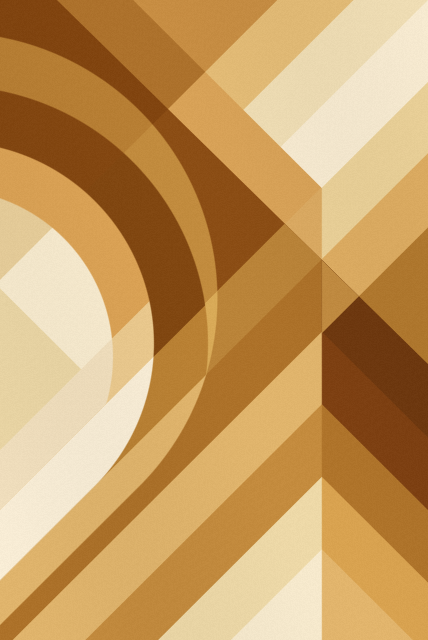
This background is drawn by a Shadertoy shader. Its source:

```glsl
// Overlapping amber and cream bands: diagonal stripes, a folded chevron and
// nested arches that run out into straight diagonals. Each part is a distance
// mask painted over the last, finished with soft shading and paper grain.

float soft; // half width of a smoothed edge

float past(float v) { return smoothstep(-soft, soft, v); }

float hash(vec2 p) { return fract(sin(dot(p, vec2(127.1, 311.7))) * 43758.5453); }

// Positive inside a disc that extends straight toward the lower left
float arch(vec2 p, vec2 center, float radius) {
    vec2 q = p - center;
    vec2 axes = vec2(q.x + q.y, q.x - q.y) * 0.7071;
    return radius - length(vec2(axes.x, max(axes.y, 0.0)));
}

// Three tones along a diagonal, changing at two positions
vec3 tones(float t, float first, float second, vec3 a, vec3 b, vec3 c) {
    return mix(mix(a, b, past(t - first)), c, past(t - second));
}

void mainImage(out vec4 fragColor, in vec2 fragCoord) {
    // Width is 1, height is 1.5, y runs downward
    vec2 uv = fragCoord / iResolution.xy;
    vec2 p = vec2(uv.x, 1.5 * (1.0 - uv.y));
    soft = 0.9 / iResolution.x;
    float rise = p.x + p.y;
    float fall = p.x - p.y;
    float foldX = 0.752;
    float right = past(p.x - foldX);

    // Rising stripes at the upper right
    vec3 color = tones(rise, 0.648, 0.826, vec3(0.775, 0.55, 0.26),
                       vec3(0.885, 0.73, 0.46), vec3(0.93, 0.86, 0.70));
    color = mix(color, vec3(0.96, 0.91, 0.81), past(rise - 1.0));
    color = mix(color, vec3(0.91, 0.81, 0.59), past(rise - 1.192));
    color = mix(color, vec3(0.86, 0.67, 0.38), past(rise - 1.359));
    color = mix(color, vec3(0.69, 0.47, 0.18), past(rise - 1.533));

    // Falling beam, with the dark field below it
    vec3 beam = tones(rise, 0.648, 1.19, vec3(0.67, 0.44, 0.17),
                      vec3(0.84, 0.63, 0.34), vec3(0.85, 0.66, 0.38));
    color = mix(color, beam, past(0.311 - fall) * (1.0 - right));
    float below = past(0.133 + 0.016 * p.y - fall);
    vec3 field = mix(vec3(0.50, 0.265, 0.06), vec3(0.54, 0.30, 0.08), past(rise - 0.648));
    color = mix(color, field, below * (1.0 - right));

    // Chevron stripes mirrored about the vertical fold
    vec3 leftTones[6] = vec3[6](
        vec3(0.72, 0.51, 0.22), vec3(0.67, 0.44, 0.16), vec3(0.87, 0.70, 0.42),
        vec3(0.76, 0.54, 0.24), vec3(0.92, 0.84, 0.65), vec3(0.955, 0.905, 0.795));
    vec3 rightTones[6] = vec3[6](
        vec3(0.43, 0.22, 0.06), vec3(0.43, 0.22, 0.06), vec3(0.49, 0.25, 0.07),
        vec3(0.68, 0.45, 0.165), vec3(0.84, 0.63, 0.31), vec3(0.875, 0.70, 0.42));
    float chevron = p.y - abs(p.x - foldX);
    for (int i = 0; i < 6; i++) {
        float start = 0.4375 + 0.17 * float(i);
        vec3 tone = mix(leftTones[i], rightTones[i], right);
        color = mix(color, tone, past(chevron - start) * below);
    }
    color = mix(color, vec3(0.75, 0.54, 0.25), right * below * past(1.533 - rise));

    // Outer arch
    vec3 outer = tones(rise, 0.648, 1.19, vec3(0.71, 0.49, 0.20),
                       vec3(0.75, 0.54, 0.24), vec3(0.84, 0.66, 0.34));
    outer = mix(outer, vec3(0.87, 0.70, 0.42), past(rise - 1.36));
    color = mix(color, outer, past(arch(p, vec2(-0.115, 0.699), 0.623)));

    // Dark arch, cut off by the diagonal
    vec3 dark = tones(rise, 0.648, 1.195, vec3(0.51, 0.275, 0.065),
                      vec3(0.50, 0.275, 0.065), vec3(0.72, 0.50, 0.20));
    float darkMask = past(arch(p, vec2(-0.118, 0.805), 0.604)) * past(1.36 - rise);
    color = mix(color, dark, darkMask);

    // Amber arch ending in a cream diagonal
    vec3 amber = tones(rise, 1.055, 1.195, vec3(0.85, 0.63, 0.33),
                       vec3(0.91, 0.78, 0.55), vec3(0.965, 0.92, 0.83));
    color = mix(color, amber, past(arch(p, vec2(-0.113, 0.805), 0.4727)));

    // Pale core with its bright diamond
    vec3 core = mix(vec3(0.90, 0.80, 0.60), vec3(0.96, 0.91, 0.80), past(rise - 0.656));
    core = mix(core, vec3(0.91, 0.83, 0.64), past(-0.676 - fall));
    core = mix(core, vec3(0.935, 0.865, 0.735), past(rise - 1.055));
    float coreMask = past(arch(p, vec2(-0.129, 0.836), 0.393)) * past(1.195 - rise);
    color = mix(color, core, coreMask);

    // Soft shading and paper grain
    color *= 1.0 + 0.012 * sin(5.0 * fall + 2.0 * rise);
    color += 0.02 * (hash(floor(p * 512.0)) - 0.5);
    fragColor = vec4(clamp(color, 0.0, 1.0), 1.0);
}
```
